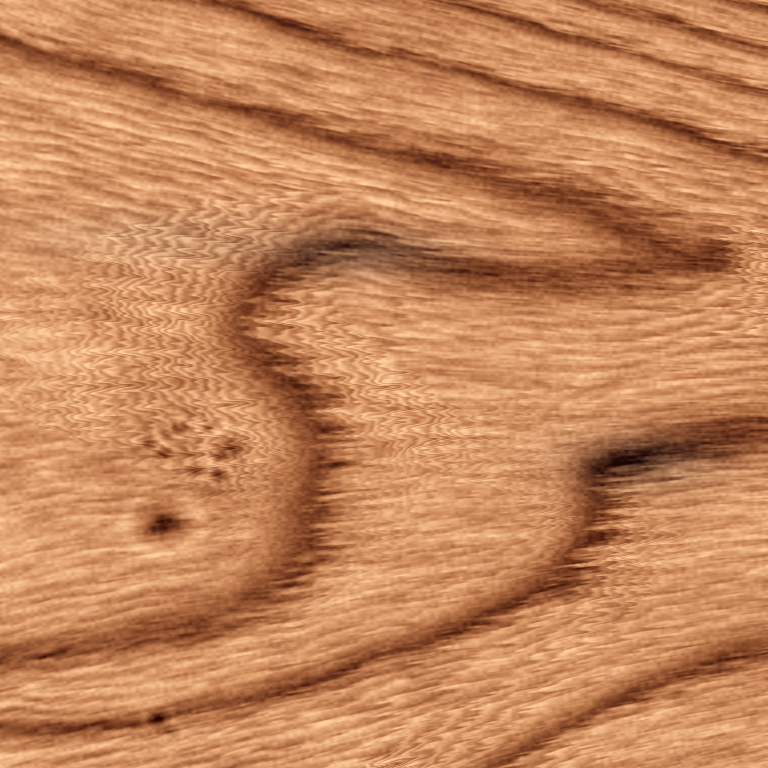
A Shadertoy shader for this texture:

```glsl
// Polished wood board: winding dark growth bands, rippled fibre figure and small knots.

float hash(vec2 p) {
    vec3 q = fract(vec3(p.xyx) * 0.1031);
    q += dot(q, q.yzx + 33.33);
    return fract((q.x + q.y) * q.z);
}

float noise(vec2 p) {
    vec2 cell = floor(p), f = fract(p);
    f = f * f * (3.0 - 2.0 * f);
    float low = mix(hash(cell), hash(cell + vec2(1, 0)), f.x);
    float high = mix(hash(cell + vec2(0, 1)), hash(cell + vec2(1, 1)), f.x);
    return mix(low, high, f.y);
}

float fbm(vec2 p) {
    return 0.55 * noise(p) + 0.3 * noise(p * 2.1 + 7.0) + 0.15 * noise(p * 4.3 + 19.0);
}

// Adds a curved band to the field: x = nearest distance, y = darkness.
vec2 addBand(vec2 field, vec2 p, vec2 a, vec2 b, vec2 c, float startWidth, float endWidth) {
    const int STEPS = 12;
    float nearest = 9.0, along = 0.0;
    vec2 from = a;
    for (int i = 1; i <= STEPS; i++) {
        float t = float(i) / float(STEPS);
        vec2 to = mix(mix(a, b, t), mix(b, c, t), t);
        vec2 side = to - from;
        float h = clamp(dot(p - from, side) / dot(side, side), 0.0, 1.0);
        float d = length(p - from - side * h);
        if (d < nearest) {
            nearest = d;
            along = (float(i - 1) + h) / float(STEPS);
        }
        from = to;
    }
    float r = nearest / mix(startWidth, endWidth, along);
    return vec2(min(field.x, nearest), max(field.y, exp(-r * r)));
}

vec2 growthBands(vec2 p) {
    vec2 f = vec2(9.0, 0.0);
    // Long tongue, folding back into the S-shaped centre band
    f = addBand(f, p, vec2(-0.05, 0.95), vec2(0.2, 0.91), vec2(0.45, 0.82), 0.016, 0.02);
    f = addBand(f, p, vec2(0.45, 0.82), vec2(0.72, 0.765), vec2(0.9, 0.665), 0.02, 0.038);
    f = addBand(f, p, vec2(0.92, 0.67), vec2(0.74, 0.615), vec2(0.56, 0.655), 0.038, 0.032);
    f = addBand(f, p, vec2(0.56, 0.655), vec2(0.43, 0.72), vec2(0.35, 0.635), 0.032, 0.04);
    f = addBand(f, p, vec2(0.35, 0.635), vec2(0.29, 0.57), vec2(0.36, 0.515), 0.04, 0.036);
    f = addBand(f, p, vec2(0.36, 0.515), vec2(0.43, 0.46), vec2(0.41, 0.34), 0.036, 0.042);
    f = addBand(f, p, vec2(0.41, 0.34), vec2(0.4, 0.21), vec2(0.22, 0.18), 0.042, 0.028);
    f = addBand(f, p, vec2(0.22, 0.18), vec2(0.1, 0.15), vec2(-0.05, 0.13), 0.028, 0.022);
    // Right-hand fold and its tail
    f = addBand(f, p, vec2(1.05, 0.425), vec2(0.9, 0.44), vec2(0.78, 0.385), 0.036, 0.032);
    f = addBand(f, p, vec2(0.78, 0.385), vec2(0.8, 0.27), vec2(0.62, 0.195), 0.036, 0.019);
    f = addBand(f, p, vec2(0.62, 0.195), vec2(0.42, 0.1), vec2(0.2, 0.065), 0.019, 0.016);
    f = addBand(f, p, vec2(0.2, 0.065), vec2(0.1, 0.045), vec2(-0.05, 0.05), 0.013, 0.015);
    // Lower corner and the thin upper rings
    f = addBand(f, p, vec2(1.05, 0.17), vec2(0.82, 0.13), vec2(0.6, -0.02), 0.02, 0.016);
    f = addBand(f, p, vec2(0.15, 1.02), vec2(0.65, 0.91), vec2(1.05, 0.77), 0.009, 0.012);
    for (int i = 0; i < 3; i++) {
        vec2 start = vec2(0.5 + 0.17 * float(i), 1.02);
        vec2 end = vec2(1.05, 0.855 + 0.055 * float(i));
        f = addBand(f, p, start, mix(start, end, 0.5) + 0.008, end, 0.007, 0.009);
    }
    return f;
}

// Dark pit with a slightly raised pale rim.
float knot(vec2 p, vec2 center, float radius) {
    float r = length((p - center) * vec2(0.85, 1.1)) / radius;
    return exp(-r * r) - 0.22 * exp(-4.0 * (r - 2.1) * (r - 2.1));
}

float knots(vec2 p) {
    float pits = 0.95 * knot(p, vec2(0.212, 0.318), 0.02) + 0.6 * knot(p, vec2(0.302, 0.415), 0.014);
    for (int i = 0; i < 10; i++) {
        float id = float(i);
        vec2 scatter = vec2(hash(vec2(id, 3.0)), hash(vec2(id, 8.0))) - 0.5;
        pits += 0.5 * knot(p, vec2(0.25, 0.41) + scatter * vec2(0.13, 0.075), 0.007);
        if (i < 3) pits += 0.45 * knot(p, vec2(0.213, 0.058) + scatter * 0.03, 0.008);
    }
    return pits;
}

float blob(vec2 p, vec2 center, vec2 size) {
    vec2 q = (p - center) / size;
    return exp(-dot(q, q));
}

vec3 woodColor(float tone) {
    float t = clamp(tone, -0.4, 1.15);
    return vec3(0.44, 0.22, 0.12) + t * vec3(0.68, 0.51, 0.32) + t * t * vec3(-0.17, 0.0, 0.1);
}

void mainImage(out vec4 fragColor, in vec2 fragCoord) {
    vec2 uv = fragCoord / iResolution.xy;

    // Fibres fan out from the middle of the board
    vec2 fiber = vec2(uv.x, 0.5 + (uv.y - 0.5) * (1.0 + 0.6 * uv.x));
    fiber.y += 0.02 * fbm(uv * 5.0);
    float streak = noise(fiber * vec2(16.0, 130.0));
    float fine = noise(fiber * vec2(50.0, 270.0) + 40.0);
    float speck = noise(uv * vec2(190.0, 250.0));

    // Fibre rows shift the growth lines sideways into jagged ripples
    vec2 warped = uv + 0.022 * (vec2(fbm(uv * 7.0), fbm(uv * 7.0 + 31.0)) - 0.5);
    warped.x += 0.036 * (streak - 0.5) + 0.018 * (fine - 0.5);
    vec2 bands = growthBands(warped);
    float knotArea = blob(uv, vec2(0.25, 0.38), vec2(0.08, 0.09));
    float ripple = sin(bands.x * 370.0 + 7.0 * fbm(uv * 6.0) + 8.0 * knotArea);
    float figure = mix(0.35, 1.0, smoothstep(0.3, 0.65, fbm(uv * 4.0 + 12.0)));
    figure *= 1.0 - 0.5 * smoothstep(0.75, 0.95, uv.y + 0.2 * uv.x - 0.1);

    // Tone from light earlywood to dark latewood
    float tone = 0.76 + 0.17 * ripple * figure * (1.0 - 0.75 * bands.y);
    tone += 0.36 * (streak - 0.5) + 0.3 * (fine - 0.5) + 0.2 * (speck - 0.5);
    tone += 0.28 * (fbm(uv * vec2(4.0, 9.0) + 50.0) - 0.5);
    tone -= 0.56 * bands.y + 0.12 * exp(-bands.x / 0.035);
    tone -= 0.16 * knotArea + 0.9 * knots(uv);
    tone -= 0.35 * blob(uv, vec2(0.81, 0.395), vec2(0.06, 0.03));
    tone += 0.1 * smoothstep(0.002, 0.0, abs(uv.y - 0.477)) * smoothstep(0.2, 0.6, uv.x);

    // Cool grey stains around the folds
    float stain = blob(uv, vec2(0.47, 0.67), vec2(0.13, 0.035)) + blob(uv, vec2(0.84, 0.4), vec2(0.11, 0.04));
    stain += 0.6 * blob(uv, vec2(0.22, 0.69), vec2(0.18, 0.035));
    vec3 color = woodColor(tone);
    float gray = dot(color, vec3(0.3, 0.59, 0.11));
    color = mix(color, gray * vec3(1.1, 0.96, 0.83), 0.4 * clamp(stain, 0.0, 1.0));
    fragColor = vec4(color, 1.0);
}
```
